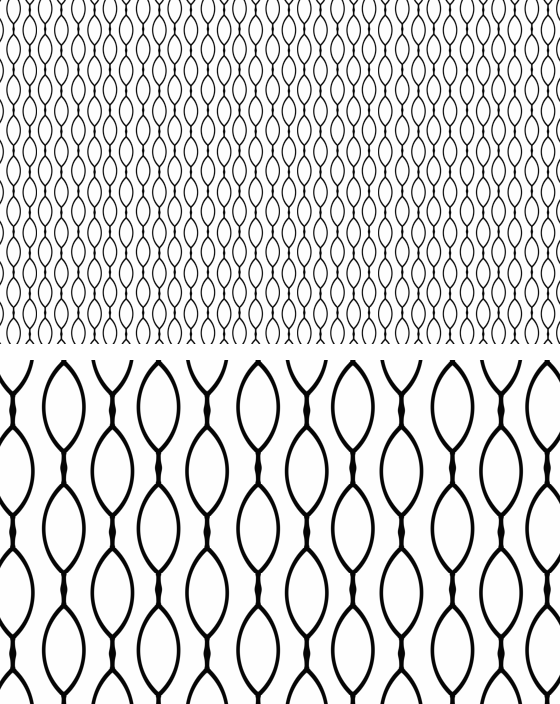
Top: the whole. Bottom: its middle third, enlarged.
A Shadertoy shader for this pattern:

```glsl
// Vertical chains of outlined leaves joined by short beaded links, black on white.
// Each column repeats a leaf made of two circular arcs; odd columns are shifted
// by about half a repeat, and the columns sway slightly in groups of four.

// Lengths are in column pitches, so the canvas is COLUMNS units wide.
const float COLUMNS = 34.58;
const float ROW_PITCH = 2.502;
const float FIRST_COLUMN = 0.815;
const float EVEN_START = 0.682;
const float ODD_START = 1.864;
const float SWAY = 0.036;

const vec2 LEAF_HALF = vec2(0.414, 0.923);
const float SIDE_STROKE = 0.037;   // half widths of the outline
const float TIP_STROKE = 0.045;
const float LINK_STROKE = 0.045;
const float BEAD_SWELL = 0.028;
const float BEAD_LENGTH = 0.11;
const float FILLET = 0.05;

const vec3 PAPER = vec3(0.995);
const vec3 INK = vec3(0.02);
const float HALF_PI = 1.5707963;

float smoothUnion(float a, float b, float k) {
    float h = max(k - abs(a - b), 0.0) / k;
    return min(a, b) - 0.25 * h * h * k;
}

// Distance to the outline of a pointed leaf, for p in the first quadrant.
float leafOutline(vec2 p) {
    float radius = dot(LEAF_HALF, LEAF_HALF) / (2.0 * LEAF_HALF.x);
    float arc = abs(length(p + vec2(radius - LEAF_HALF.x, 0.0)) - radius);
    float tip = length(p - vec2(0.0, LEAF_HALF.y));
    float stroke = mix(SIDE_STROKE, TIP_STROKE, smoothstep(0.3, 0.9, p.y));
    return (p.y < LEAF_HALF.y ? arc : tip) - stroke;
}

// Distance to the link between two leaves, swelling to a bead halfway.
float beadedLink(vec2 p) {
    float fromBead = (0.5 * ROW_PITCH - p.y) / BEAD_LENGTH;
    float halfWidth = LINK_STROKE + BEAD_SWELL * exp(-fromBead * fromBead);
    return length(vec2(p.x, max(LEAF_HALF.y - p.y, 0.0))) - halfWidth;
}

float chainDistance(vec2 p) {
    // Column centre, with a gentle drift that repeats every four columns
    float column = round(p.x - FIRST_COLUMN);
    float centre = FIRST_COLUMN + column + SWAY * cos(HALF_PI * (column - 0.5));

    // Fold into one quarter of a single leaf
    float start = mod(column, 2.0) < 0.5 ? EVEN_START : ODD_START;
    float row = round((p.y - start) / ROW_PITCH);
    vec2 local = abs(p - vec2(centre, start + row * ROW_PITCH));

    return smoothUnion(leafOutline(local), beadedLink(local), FILLET);
}

void mainImage(out vec4 fragColor, in vec2 fragCoord) {
    float pixel = COLUMNS / iResolution.x;
    float d = chainDistance(fragCoord * pixel);
    float coverage = 1.0 - smoothstep(-0.75 * pixel, 0.75 * pixel, d);
    fragColor = vec4(mix(PAPER, INK, coverage), 1.0);
}
```
